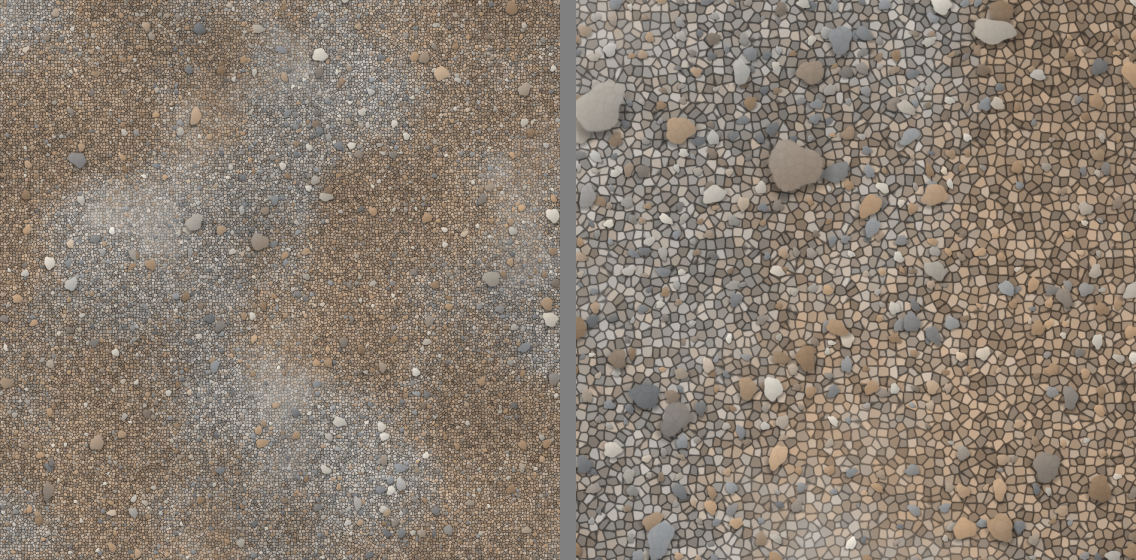
Left, the full canvas; right, a detail of the centre.
A WebGL 2 fragment shader for this texture:

```glsl
#version 300 es
precision highp float;

#define GRIT_SCALE 185.0
#define GAP_DARK 0.50
#define GRIT_VARIATION 0.42
#define PATCH_FREQ 8.5
#define STONE_SCALE 100.0
#define STONE_DENSITY 0.50
#define SHADOW 0.34
#define GREY vec3(0.605, 0.587, 0.565)
#define TAN vec3(0.605, 0.520, 0.437)
#define SLATE vec3(0.50, 0.51, 0.52)
#define OCHRE vec3(0.65, 0.54, 0.43)
#define CREAM vec3(0.76, 0.74, 0.70)

uniform vec2 u_resolution;
out vec4 fragColor;

vec3 hash3(vec2 p) {
    vec3 q = fract(p.xyx * vec3(0.1031, 0.1030, 0.0973));
    q += dot(q, q.yxz + 33.33);
    return fract((q.xxy + q.yzz) * q.zyx);
}

mat2 rotation(float a) {
    float c = cos(a), s = sin(a);
    return mat2(c, s, -s, c);
}

// Layered warped sines, roughly -1 to 1
float patches(vec2 p) {
    float sum = 0.0, amp = 0.5;
    for (int i = 0; i < 5; i++) {
        sum += amp * sin(p.x + 1.4 * sin(p.y * 0.9 + 0.7));
        p = rotation(1.1) * p * 1.75 + vec2(2.3, 4.1);
        amp *= 0.58;
    }
    return sum;
}

// Cellular grit: each grain has its own tone, with dark gaps between
vec3 grit(vec2 uv, float warmth, float dust, float pixel) {
    vec2 p = uv * GRIT_SCALE, cell = floor(p);
    float nearest = 9.0, second = 9.0;
    vec3 id = vec3(0.5);
    for (int y = -1; y <= 1; y++)
    for (int x = -1; x <= 1; x++) {
        vec2 c = cell + vec2(x, y);
        vec3 h = hash3(c + 17.0);
        float d = length(c + 0.1 + 0.8 * h.xy - p);
        if (d < nearest) {
            second = nearest;
            nearest = d;
            id = hash3(c + 71.0);
        } else {
            second = min(second, d);
        }
    }
    float body = smoothstep(0.0, 0.28 + 0.3 * pixel * GRIT_SCALE, second - nearest);
    float contrast = 1.0 - 0.5 * dust;
    float tint = clamp(warmth + (id.y - 0.5) * 0.7, 0.0, 1.0);
    vec3 color = mix(GREY, TAN, tint);
    color *= 1.0 + contrast * GRIT_VARIATION * (id.x - 0.5);
    return color * mix(1.0 - GAP_DARK * contrast, 1.04, body);
}

vec3 stoneColor(vec3 h, float warmth) {
    vec3 color = mix(SLATE, OCHRE, smoothstep(0.25, 0.75, h.x * 0.7 + warmth * 0.3));
    color = mix(color, CREAM, smoothstep(0.55, 1.0, h.y));
    return color * (0.84 + 0.3 * h.z);
}

// Scattered angular pebbles with a soft shadow and a lit side
vec3 addStones(vec3 ground, vec2 uv, float scale, float density, float warmth, float pixel) {
    vec2 p = uv * scale, cell = floor(p);
    for (int y = -1; y <= 1; y++)
    for (int x = -1; x <= 1; x++) {
        vec2 c = cell + vec2(x, y);
        vec3 place = hash3(c + scale), shape = hash3(c + scale + 131.0);
        if (place.z > density) continue;
        float radius = mix(0.17, 0.38, shape.x * shape.x);
        vec2 offset = p - c - 0.25 - 0.5 * place.xy;
        vec2 q = rotation(6.283 * shape.y) * offset / radius;
        q *= vec2(0.82, mix(0.95, 1.5, shape.z * shape.z));
        float angle = atan(q.y, q.x);
        float outline = 1.0 + 0.10 * sin(3.0 * angle + 40.0 * shape.x)
                            + 0.06 * sin(5.0 * angle + 60.0 * shape.z);
        float dist = length(q) - outline;
        float soft = 0.6 * pixel * scale / radius + 0.05;
        float cover = 1.0 - smoothstep(-soft, soft, dist);
        float below = clamp(0.6 - offset.y / radius * 0.5, 0.0, 1.0);
        float shade = SHADOW * below * (1.0 - smoothstep(0.0, 0.55, dist));
        float light = 1.0 + 0.10 * dot(offset / radius, vec2(-0.5, 0.8));
        vec3 color = stoneColor(hash3(c + scale + 57.0), warmth) * light;
        ground = mix(ground * (1.0 - shade), color, cover * 0.92);
    }
    return ground;
}

vec3 gravel(vec2 uv, float pixel) {
    // Broad drifts of tan soil, grey gravel and pale dust
    float warmth = smoothstep(-0.75, 0.65, patches(uv * PATCH_FREQ + vec2(1.0, 3.5)));
    float shade = patches(uv * PATCH_FREQ * 1.2 + vec2(7.0, 11.0));
    float dust = smoothstep(0.2, 0.9, patches(uv * PATCH_FREQ * 1.1 + 23.0)) * (1.0 - 0.6 * warmth);
    vec3 color = grit(uv, warmth, dust, pixel);
    // Three sizes of pebble, rarer as they grow
    float scale = STONE_SCALE, density = STONE_DENSITY * (1.2 - 0.5 * warmth) * (1.0 - 0.4 * dust);
    for (int i = 0; i < 3; i++) {
        color = addStones(color, uv, scale, density, warmth, pixel);
        scale *= 0.52;
        density *= 0.45;
    }
    return color * (1.02 + 0.08 * shade - 0.07 * (warmth - 0.5) + 0.04 * dust);
}

void main() {
    float pixel = 1.0 / min(u_resolution.x, u_resolution.y);
    vec3 color = vec3(0.0);
    // Four samples per pixel
    for (int i = 0; i < 4; i++) {
        vec2 jitter = vec2(i & 1, i >> 1) * 0.5 - 0.25;
        color += gravel((gl_FragCoord.xy + jitter) * pixel, pixel * 0.5);
    }
    fragColor = vec4(color * 0.25, 1.0);
}
```
